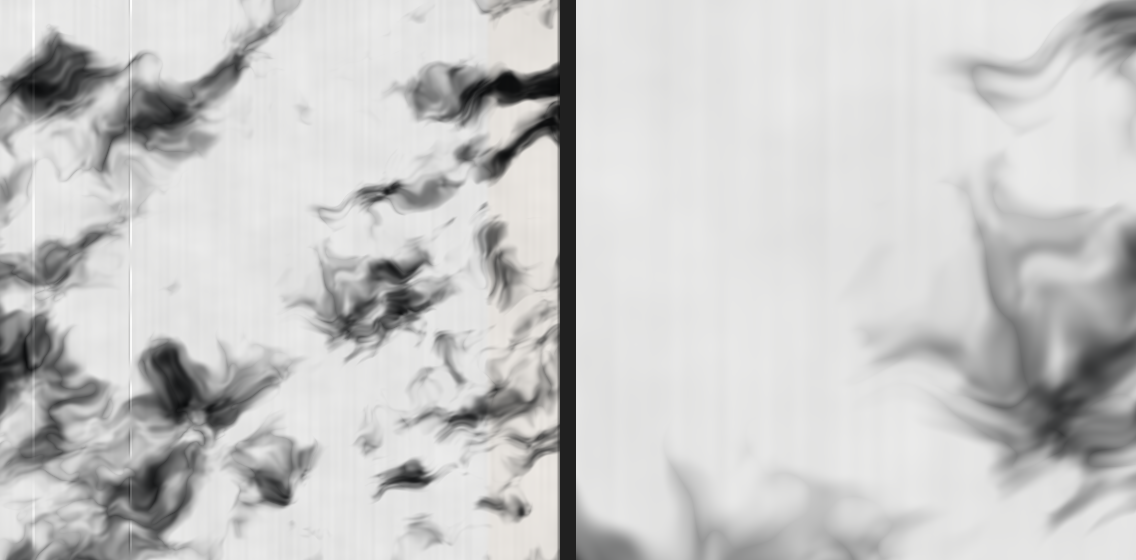
Left, the full canvas; right, a detail of the centre.
This texture is drawn by a WebGL 2 fragment shader. Its source:

```glsl
#version 300 es
precision highp float;
// Pale cloud cover torn by dark, smoky gaps that drift up to the right.
// Warped, stretched noise gives the gaps: broad on the left, small on the
// right. Faint vertical scan streaks and a warm side strip lie on top.

uniform vec2 u_resolution;
out vec4 fragColor;

const float DRIFT_ANGLE = 0.5;
const vec3 CLOUD = vec3(0.895, 0.895, 0.893);
const vec3 GAP = vec3(0.050, 0.054, 0.058);
const vec3 WARM = vec3(1.0, 0.984, 0.966);

float hash(vec2 cell) {
    return fract(sin(dot(cell, vec2(127.1, 311.7))) * 43758.5);
}

float valueNoise(vec2 p) {
    vec2 cell = floor(p);
    vec2 f = fract(p);
    vec2 w = f * f * (3.0 - 2.0 * f);
    float low = mix(hash(cell), hash(cell + vec2(1.0, 0.0)), w.x);
    float high = mix(hash(cell + vec2(0.0, 1.0)), hash(cell + vec2(1.0)), w.x);
    return mix(low, high, w.y);
}

float fbm(vec2 p, int octaves) {
    float sum = 0.0;
    float total = 0.0;
    float amplitude = 0.5;
    for (int i = 0; i < octaves; i++) {
        sum += amplitude * valueNoise(p);
        total += amplitude;
        p = p * 2.03 + vec2(17.3, 9.1);
        amplitude *= 0.5;
    }
    return sum / total;
}

// Coordinates along and across the drift of the clouds
vec2 alongDrift(vec2 p, float angle) {
    vec2 dir = vec2(cos(angle), sin(angle));
    return vec2(dot(p, dir), dot(p, vec2(-dir.y, dir.x)));
}

// Bends the coordinates into curls
vec2 curlWarp(vec2 q, float scale, float strength) {
    vec2 bend = vec2(fbm(q * scale + 31.7, 3), fbm(q * scale + 74.2, 3));
    return q + strength * (bend - 0.5);
}

// Gap strength in standard deviations about the mean
float gapField(vec2 p) {
    vec2 q = curlWarp(alongDrift(p, DRIFT_ANGLE), 9.0, 0.11);
    float broad = fbm(q * vec2(4.0, 6.6) + vec2(5.2, 11.4), 5);
    float small = fbm(q * vec2(9.5, 17.0) + vec2(43.1, 27.8), 4);
    float side = smoothstep(0.35, 0.75, p.x + 0.3 * (0.5 - p.y));
    float field = (mix(broad, small, side) - 0.5) / 0.127;

    // Rounded puffs with creases break up the gap edges
    float puffs = abs(2.0 * fbm(q * vec2(15.0, 19.0) + 61.3, 3) - 1.0);
    field += 1.5 * (0.21 - puffs);
    return field * mix(1.04, 0.92, side);
}

// Thin vertical line, broken along its length
float scanLine(vec2 p, float x, float halfWidth) {
    float core = 1.0 - smoothstep(0.4 * halfWidth, 1.6 * halfWidth, abs(p.x - x));
    return core * smoothstep(0.2, 0.7, valueNoise(vec2(x * 90.0, p.y * 24.0)));
}

void main() {
    vec2 p = gl_FragCoord.xy / u_resolution;

    // Clouds and gaps
    float gap = smoothstep(-0.2, 2.65, gapField(p));
    vec3 color = mix(CLOUD, GAP, gap);

    // Soft mottling and vertical streaks
    float mottle = fbm(p * vec2(14.0, 20.0) + 8.6, 3) - 0.5;
    float streaks = valueNoise(p * vec2(150.0, 5.0)) - 0.5;
    color += (0.05 * mottle + 0.022 * streaks) * (1.0 - 0.6 * gap);

    // Scan lines: a pale one, and a pale one with a dark flank
    color += 0.09 * scanLine(p, 0.060, 0.0022);
    color += 0.10 * scanLine(p, 0.234, 0.0016);
    color -= 0.10 * scanLine(p, 0.231, 0.0014);

    // Warm strip and dark rim on the right
    color *= mix(vec3(1.0), WARM, smoothstep(0.865, 0.878, p.x));
    color *= 1.0 - 0.4 * smoothstep(0.993, 0.999, p.x);

    fragColor = vec4(clamp(color, 0.0, 1.0), 1.0);
}
```
